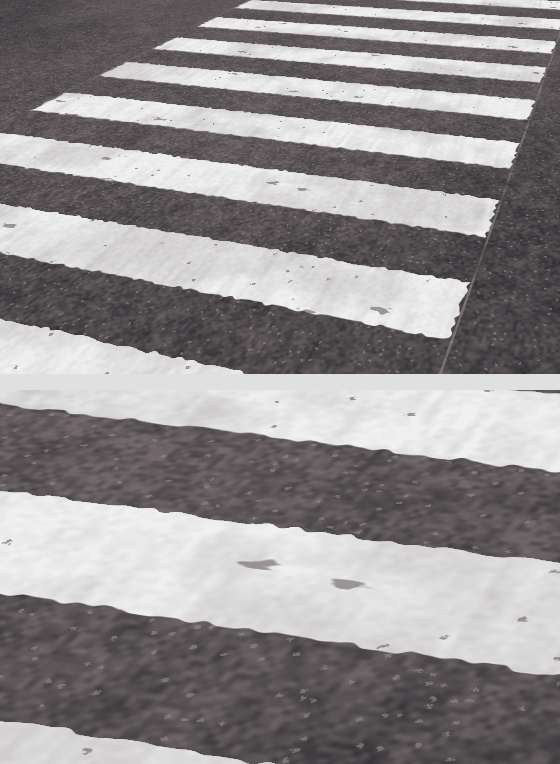
Top: the whole. Bottom: its middle third, enlarged.
This texture is drawn by a WebGL 1 fragment shader. Its source:

```glsl
precision highp float;
uniform vec2 u_resolution;

const vec3 TAR_DARK = vec3(0.21, 0.19, 0.21);
const vec3 TAR_MID = vec3(0.32, 0.30, 0.31);
const vec3 TAR_PALE = vec3(0.45, 0.41, 0.42);
const vec3 PAINT_CLEAN = vec3(0.94, 0.94, 0.94);
const vec3 PAINT_WORN = vec3(0.80, 0.79, 0.79);
const vec3 GRIT = vec3(0.58, 0.55, 0.54);

float hash(vec2 p) {
  vec3 q = fract(vec3(p.xyx) * 0.1031);
  q += dot(q, q.yzx + 33.33);
  return fract((q.x + q.y) * q.z);
}

float noise(vec2 p) {
  vec2 i = floor(p);
  vec2 f = fract(p);
  f = f * f * (3.0 - 2.0 * f);
  float low = mix(hash(i), hash(i + vec2(1.0, 0.0)), f.x);
  float high = mix(hash(i + vec2(0.0, 1.0)), hash(i + vec2(1.0, 1.0)), f.x);
  return mix(low, high, f.y);
}

float fbm(vec2 p) {
  float sum = 0.0;
  float gain = 0.5;
  for (int i = 0; i < 4; i++) {
    sum += gain * noise(p);
    p = p * 2.03 + 17.3;
    gain *= 0.5;
  }
  return sum / 0.9375;
}

// Screen to ground: x is 0..1 across the crossing, y counts the stripes.
vec2 groundCoord(vec2 screen) {
  vec3 corner = vec3(0.1797, 0.2461, 1.0);
  vec3 across = vec3(0.966, 0.0682, -0.175);
  vec3 along = vec3(0.2021, -0.0617, 0.118);
  vec3 p = vec3(screen, 1.0);
  vec2 g = vec2(dot(p, cross(along, corner)), dot(p, cross(corner, across)));
  g /= dot(p, cross(across, along));
  float near = min(g.y, 0.0);
  return vec2(g.x, g.y + 0.011 * near * near);
}

// Sparse irregular chips, one candidate per cell.
float chips(vec2 p, float density, float radius) {
  vec2 cell = floor(p);
  vec2 offset = vec2(hash(cell + 3.7), hash(cell + 9.1)) * 0.4 + 0.3;
  float d = length(fract(p) - offset) + 0.25 * (noise(p * 9.0) - 0.5);
  return step(hash(cell + 21.5), density) * smoothstep(radius, radius * 0.5, d);
}

float thinLine(float x, float halfWidth, float blur) {
  return 1.0 - smoothstep(halfWidth, halfWidth + blur, abs(x));
}

// Half of each period is painted, between both kerb edges.
float stripeMask(vec2 g, vec2 blur) {
  float edge = 0.25 - abs(fract(g.y) - 0.75);
  float band = smoothstep(-blur.y, blur.y, edge);
  float left = smoothstep(-blur.x, blur.x, g.x);
  float right = smoothstep(-blur.x, blur.x, 1.0 - g.x);
  return band * left * right;
}

vec3 asphalt(vec2 ground, vec2 screen, float detail) {
  float grain = noise(ground * 46.0) - 0.5;
  float coarse = fbm(ground * 11.0) - 0.5;
  float patches = fbm(ground * 1.3 + 5.0) - 0.5;
  float haze = 0.48 + 0.24 * smoothstep(0.8, 0.1, screen.y);
  haze -= 0.22 * smoothstep(0.95, 1.5, screen.x) * smoothstep(0.1, 0.5, screen.y);
  haze -= 0.28 * smoothstep(0.45, 0.0, length(screen));
  float tone = haze + detail * (0.55 * grain + 0.6 * coarse) + 0.35 * patches;
  vec3 color = mix(TAR_DARK, TAR_MID, clamp(tone * 2.0, 0.0, 1.0));
  color = mix(color, TAR_PALE, clamp(tone * 2.0 - 1.0, 0.0, 1.0));
  float grit = chips(ground * 22.0, 0.16, 0.24);
  return mix(color, GRIT, 0.6 * detail * grit);
}

vec3 paint(vec2 ground, float detail) {
  float streaks = noise(vec2(ground.x * 26.0 + ground.y * 1.5, ground.y * 2.5));
  streaks *= noise(vec2(ground.x * 9.0, ground.y * 5.0));
  float clouds = smoothstep(0.42, 0.75, fbm(ground * vec2(1.6, 2.4) + 8.0));
  float grain = noise(ground * 40.0) - 0.5;
  float wear = 0.55 * streaks + 0.6 * clouds + 0.35 * detail * grain;
  vec3 color = mix(PAINT_CLEAN, PAINT_WORN, clamp(wear, 0.0, 1.0));
  float scars = chips(ground * vec2(3.0, 7.0), 0.08, 0.2);
  float pits = chips(ground * 13.0, 0.05, 0.18);
  return mix(color, TAR_PALE, 0.65 * max(scars, pits));
}

void main() {
  float pixel = 1.0 / u_resolution.y;
  vec2 screen = gl_FragCoord.xy * pixel;
  screen.y = 1.0 - screen.y;
  vec2 g = groundCoord(screen);
  vec2 blur = abs(groundCoord(screen + vec2(pixel, 0.0)) - g);
  blur = max(blur, abs(groundCoord(screen + vec2(0.0, pixel)) - g));
  vec2 ground = g * vec2(5.0, 1.0) + vec2(40.0, 20.0);
  float detail = 1.0 / (1.0 + 400.0 * blur.y * blur.y);

  // Ragged paint edges
  vec2 rough = vec2(noise(ground * 24.0), noise(ground * 24.0 + 50.0)) - 0.5;
  float mask = stripeMask(g + rough * vec2(0.007, 0.03), blur);

  // Chalk guide lines beside the stripes
  float broken = smoothstep(0.25, 0.6, noise(ground * vec2(2.0, 8.0)));
  float guides = 0.55 * thinLine(g.x - 1.004, 0.001, blur.x);
  guides += 0.3 * thinLine(g.x + 0.004, 0.001, blur.x);

  vec3 color = asphalt(ground, screen, detail);
  color = mix(color, GRIT, guides * (0.4 + 0.6 * broken));
  color = mix(color, paint(ground, detail), mask);
  gl_FragColor = vec4(color, 1.0);
}
```
